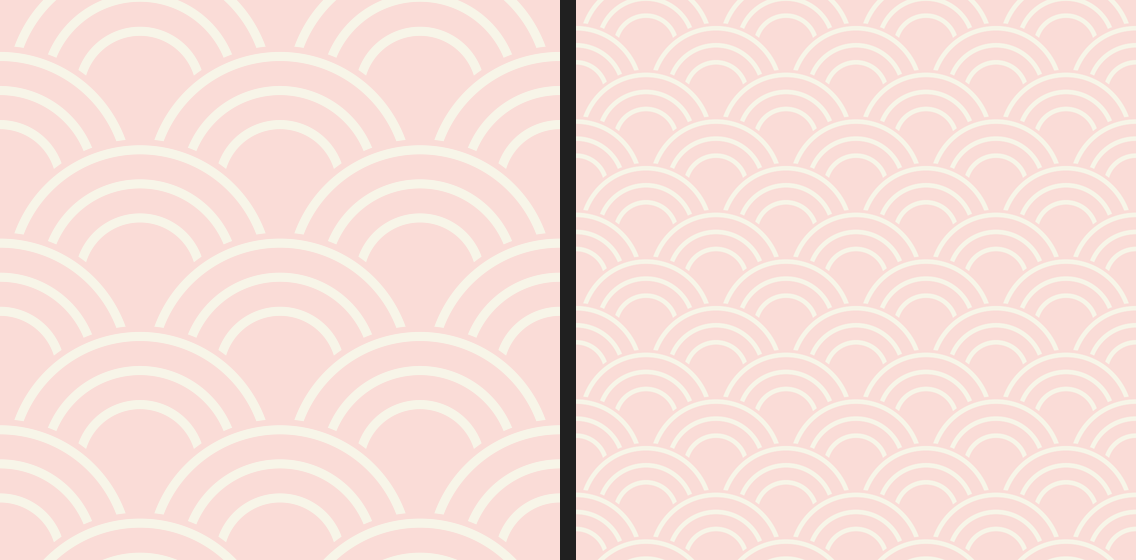
Left, the tile; right, the same tile 2 across and 2 down.
Give the GLSL for this pattern, as a three.js fragment shader.

```glsl
// Overlapping fan scales, each with three concentric cream arcs on pale pink.
varying vec2 vUv;

// Coverage of the three arcs at a distance from the scale centre.
float arcLines(float dist, float blur) {
  float index = clamp(floor((1.383 - dist) / 0.365 + 0.5), 0.0, 2.0);
  float offset = abs(dist - 1.383 + 0.365 * index);
  return 1.0 - smoothstep(0.049 - blur, 0.049 + blur, offset);
}

void main() {
  // One unit is the row spacing: six rows up, two scales across.
  vec2 p = vUv * 6.0 - vec2(0.0, 0.012);
  float blur = 0.6 * fwidth(vUv.y * 6.0);
  float topRow = floor(p.y) + 2.0;
  float ink = 0.0;

  // Paint rows from back (upper) to front (lower); each disc hides those behind.
  for (int i = 0; i < 4; i++) {
    float row = topRow - float(i);
    float shift = 1.5 * mod(row, 2.0);
    float x = mod(p.x - shift + 1.5, 3.0) - 1.5;
    float dist = length(vec2(x, p.y - row));
    float disc = 1.0 - smoothstep(1.496 - blur, 1.496 + blur, dist);
    ink = mix(ink, arcLines(dist, blur), disc);
  }

  vec3 pink = vec3(0.98, 0.862, 0.843);
  vec3 cream = vec3(0.97, 0.96, 0.91);
  gl_FragColor = vec4(mix(pink, cream, ink), 1.0);
}
```
